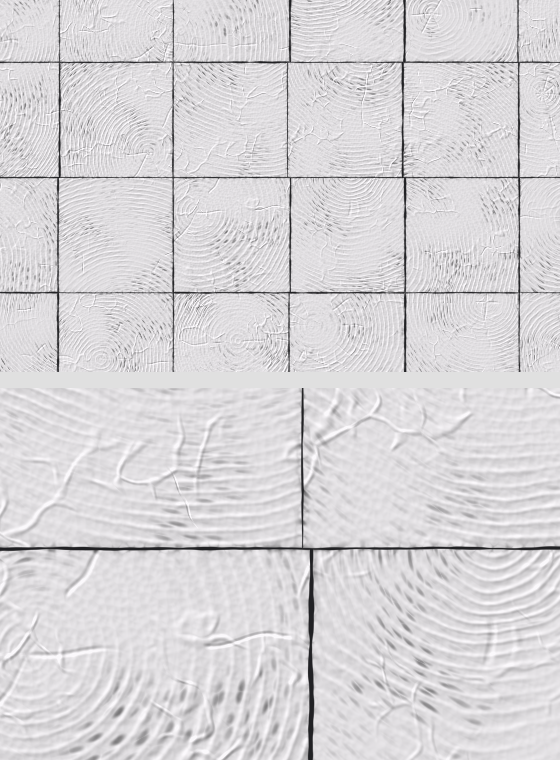
Top: the whole. Bottom: its middle third, enlarged.
Reproduce this texture procedurally as a Shadertoy shader.

```glsl
const float TILE = 0.3098;                 // block size, canvas heights
const vec2 GRID_ORIGIN = vec2(0.157, 0.213);
const float SEAM_JITTER = 0.028;           // all sizes below in blocks
const vec2 SEAM_HALF_WIDTH = vec2(0.0025, 0.0085);
const vec2 RING_COUNT = vec2(22.0, 30.0);  // rings per block
const vec2 RING_WARP = vec2(0.010, 0.040);
const float RING_HEIGHT = 0.060;
const float FIBER_HEIGHT = 0.085;
const float RIDGE_HEIGHT = 0.20;
const float CHECK_DEPTH = 0.14;
const float GRAIN_HEIGHT = 0.045;
const float PORE_DARKNESS = 0.34;
const float LIGHT_STEP = 0.009;
const vec2 LIGHT_DIR = vec2(-0.6, 0.8);
const float PAINT_TONE = 0.888;
const vec3 PAINT_TINT = vec3(1.0, 0.990, 1.002);
const vec3 SEAM_COLOR = vec3(0.13, 0.13, 0.14);
const float TAU = 6.28319;

vec2 hash2(vec2 p) {
    vec3 v = fract(vec3(p.xyx) * vec3(0.1031, 0.1030, 0.0973));
    v += dot(v, v.yzx + 33.33);
    return fract((v.xx + v.yz) * v.zy);
}

// Distances to the nearest and second nearest cell point
vec2 cellular(vec2 p) {
    vec2 cell = floor(p), near = vec2(9.0);
    for (int j = -1; j <= 1; j++)
    for (int i = -1; i <= 1; i++) {
        vec2 c = cell + vec2(i, j);
        float d = length(c + hash2(c + 61.0) - p);
        near = d < near.x ? vec2(d, near.x) : vec2(near.x, min(near.y, d));
    }
    return near;
}

// Layered, rotated sines, roughly -1 to 1
float waves(vec2 p) {
    float sum = 0.0, amp = 0.5;
    for (int i = 0; i < 4; i++) {
        p = mat2(0.8, 0.6, -0.6, 0.8) * p * 1.7 + 1.3;
        sum += amp * sin(p.x + 1.4 * sin(p.y));
        amp *= 0.6;
    }
    return sum;
}

// Surface height of one block; also gives its ring grooves and dark pores
float relief(vec2 q, vec2 id, out float groove, out float pores) {
    vec2 spot = hash2(id + 17.0), kind = hash2(id + 43.0), wear = hash2(id + 79.0);
    vec2 seed = 40.0 * kind + 7.0 * spot;
    float turn = TAU * spot.x;
    vec2 d = q - 0.5 - 0.95 * spot.y * vec2(cos(turn), sin(turn));

    // Growth rings, bent and worn away in patches
    float radius = length(d), angle = atan(d.y, d.x);
    float bent = radius + mix(RING_WARP.x, RING_WARP.y, wear.y) * waves(q * 2.5 + seed)
               + 0.003 * waves(q * 14.0 + seed);
    float phase = bent * mix(RING_COUNT.x, RING_COUNT.y, kind.x) + 0.5 * sin(bent * 9.0 + seed.x);
    float patchy = mix(0.25, 1.0, smoothstep(-0.6, 0.3, waves(q * 2.6 + seed.yx)));
    float ring = cos(TAU * phase + 0.6 * sin(TAU * phase));
    groove = patchy * pow(0.5 - 0.5 * ring, 3.0);

    // Fibers along the rings, with pores strung in the grooves
    float fiber = cellular(vec2(phase * 1.3, angle * radius * 15.0) + seed).x;
    float stained = smoothstep(-0.4, 0.8, waves(q * 4.5 + seed + 5.0));
    pores = groove * stained * (1.0 - smoothstep(0.12, 0.45, fiber));

    // Short raised paint ridges
    vec2 swirl = 0.10 * vec2(waves(q * 5.0 + seed), waves(q * 5.0 - seed));
    vec2 cells = cellular((q + swirl) * mat2(7.0, 2.6, -2.0, 5.0) + seed);
    float ridge = 1.0 - smoothstep(0.0, 0.2, cells.y - cells.x);
    ridge *= smoothstep(-0.1, 0.45, waves(q * 5.5 - seed)) * mix(0.15, 1.0, wear.x);

    // Radial drying checks
    float spokes = 2.0 + floor(4.0 * kind.y);
    float gap = abs(sin(angle * spokes + 0.35 * waves(q * 4.0 + seed))) * radius / spokes;
    float check = (1.0 - smoothstep(0.001, 0.011, gap)) * smoothstep(0.0, 0.4, waves(q * 6.0 + seed));

    float grain = cellular(q * 44.0 + seed).x * mix(0.5, 1.5, wear.x);
    return RING_HEIGHT * patchy * ring - FIBER_HEIGHT * fiber * patchy
         + RIDGE_HEIGHT * ridge - CHECK_DEPTH * check + GRAIN_HEIGHT * grain;
}

void mainImage(out vec4 fragColor, in vec2 fragCoord) {
    vec2 g = (fragCoord / iResolution.y - GRID_ORIGIN) / TILE;
    float pixel = 0.8 / (iResolution.y * TILE);

    // Seams: columns shift slightly from row to row
    vec2 line = floor(g + 0.5);
    float row = floor(g.y);
    vec2 edge = hash2(vec2(line.x, row) + 101.0);
    float shift = (edge.x - 0.5) * SEAM_JITTER;
    vec2 id = vec2(line.x - 1.0 + step(line.x + shift, g.x), row);
    vec2 q = g - id;
    vec2 away = abs(g - line - vec2(shift, 0.0) - 0.002 * vec2(waves(g.yx * 9.0), waves(g * 9.0)));
    float rowWidth = 0.65 * hash2(vec2(id.x, line.y) + 151.0).x;
    vec2 halfWidth = mix(SEAM_HALF_WIDTH.xx, SEAM_HALF_WIDTH.yy, vec2(edge.y, rowWidth));
    halfWidth *= 1.0 + 0.5 * vec2(waves(g.yx * 14.0), waves(g * 14.0));
    vec2 cut = 1.0 - smoothstep(halfWidth - pixel, halfWidth + pixel, away);
    float seam = max(cut.x, cut.y);

    // Side light on the painted end grain
    float groove, pores, unusedGroove, unusedPores;
    float here = relief(q, id, groove, pores);
    float behind = relief(q - LIGHT_DIR * LIGHT_STEP, id, unusedGroove, unusedPores);
    float slope = behind - here;
    float tone = PAINT_TONE + slope * (slope < 0.0 ? 1.2 : 1.0);
    tone -= 0.04 * groove + PORE_DARKNESS * pores;

    // Chipped, dirty block edges
    float burr = exp(-min(away.x, away.y) / 0.010);
    tone -= 0.35 * burr * smoothstep(0.35, 0.75, cellular(g * 38.0).x);

    vec3 color = clamp(tone, 0.14, 0.985) * PAINT_TINT;
    fragColor = vec4(mix(color, SEAM_COLOR, seam), 1.0);
}
```
